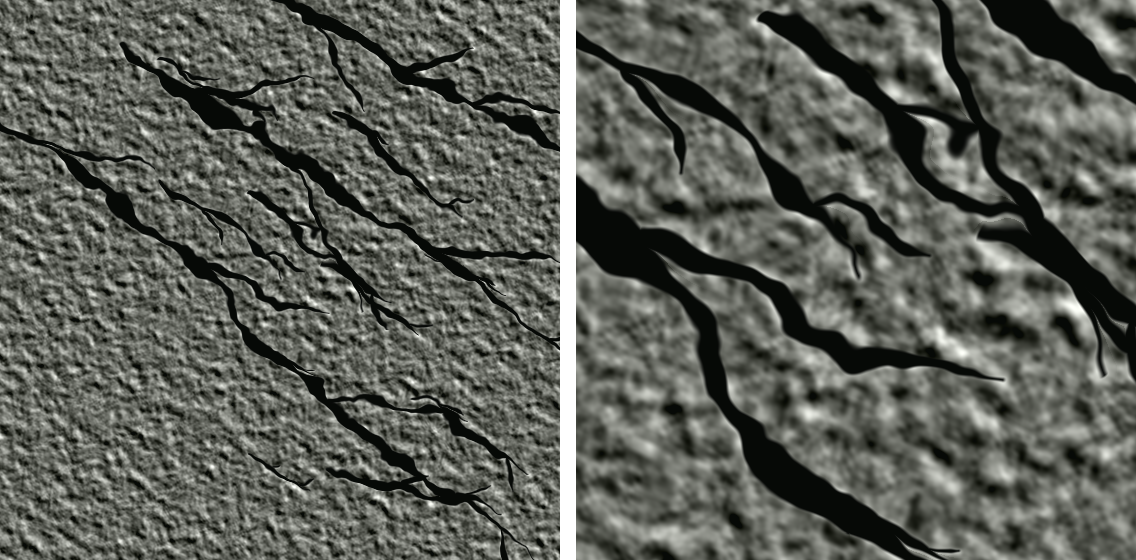
Left, the full canvas; right, a detail of the centre.
This texture is drawn by a WebGL 2 fragment shader. Its source:

```glsl
#version 300 es
precision highp float;
// Rough grey-green plaster, lit at a low angle and split by dark diagonal cracks.

#define BASE_TONE 0.392
#define GRAIN_CONTRAST 0.52
#define GRAIN_FREQ 66.0
#define GRAIN_SLOPE_STEP 0.0085
#define MAIN_WIDTH 0.0090
#define MINOR_WIDTH 0.0042
#define HAIRLINE 0.0011
#define RIM_SIZE 0.0030
#define RIM_LIGHT 0.26
#define MINOR_COUNT 10
#define GAP_COLOR vec3(0.025, 0.034, 0.025)

uniform vec2 u_resolution;
out vec4 fragColor;

float hash(vec2 cell) {
    vec3 h = fract(cell.xyx * 0.1031);
    h += dot(h, h.yzx + 33.33);
    return fract((h.x + h.y) * h.z);
}

float noise(vec2 p) {
    vec2 i = floor(p), f = fract(p);
    f = f * f * (3.0 - 2.0 * f);
    return mix(mix(hash(i), hash(i + vec2(1, 0)), f.x),
               mix(hash(i + vec2(0, 1)), hash(i + vec2(1, 1)), f.x), f.y);
}

vec2 wobble(vec2 p) {
    return vec2(noise(p + 40.0), noise(p + 91.7)) - 0.5;
}

vec2 heading(float angle) {
    return vec2(cos(angle), sin(angle));
}

// Plaster height; each octave is turned to hide the lattice.
float plasterHeight(vec2 p) {
    const mat2 turn = mat2(0.8, 0.6, -0.6, 0.8);
    vec2 q = p * GRAIN_FREQ + 120.0;
    float height = 0.0, amp = 1.0;
    for (int i = 0; i < 3; i++) {
        height += amp * noise(q);
        q = turn * q * 2.0 + 31.0;
        amp *= 0.6;
    }
    return height;
}

// One tapered strand: x = distance to its edge, y = side (-1 below, 1 above).
vec2 strand(vec2 p, vec2 start, float angle, float len, float width, float seed) {
    vec2 dir = heading(angle), d = p - start;
    vec2 q = vec2(dot(d, dir), dot(d, vec2(-dir.y, dir.x)));
    float s = clamp(q.x, 0.0, len), u = s / len;
    float taper = smoothstep(-0.15, 0.2, u) * (1.0 - smoothstep(0.75, 1.0, u));
    float swell = 0.2 + 1.6 * noise(vec2(s * 22.0 + 5.0, seed * 7.0 + 3.0));
    float halfWidth = HAIRLINE + width * taper * swell;
    return vec2(length(vec2(q.x - s, q.y)) - halfWidth, clamp(q.y / RIM_SIZE, -1.0, 1.0));
}

vec2 nearer(vec2 a, vec2 b) {
    return a.x < b.x ? a : b;
}

// A strand with side branches rooted along it.
vec2 fracture(vec2 p, vec2 start, float angle, float len, float width, int branches, float seed) {
    vec2 edge = strand(p, start, angle, len, width, seed);
    for (int j = 0; j < branches; j++) {
        float k = float(j), r = hash(vec2(seed, k + 11.0)), r2 = hash(vec2(k + 23.0, seed));
        float along = (k + 0.3 + 0.5 * r) / float(branches);
        float side = r2 < 0.65 ? 1.0 : -1.0;
        vec2 root = start + heading(angle) * len * along;
        edge = nearer(edge, strand(p, root, angle + side * (0.35 + 0.4 * r),
                                   len * (0.17 + 0.12 * r2), width * 0.5, seed + k + 50.0));
    }
    return edge;
}

vec2 cracks(vec2 p) {
    p += 0.05 * wobble(p * 6.0) + 0.028 * wobble(p * 17.0)
       + 0.011 * wobble(p * 41.0) + 0.004 * wobble(p * 97.0);
    vec2 edge = vec2(1.0, 0.0);
    // Long cracks, steeper toward the lower left
    for (int i = 0; i < 3; i++) {
        float f = float(i) / 2.0;
        vec2 start = mix(vec2(-0.03, 0.82), vec2(0.45, 1.03), f);
        edge = nearer(edge, fracture(p, start, mix(-0.70, -0.50, f), mix(1.3, 0.75, f),
                                     MAIN_WIDTH, 4, float(i) + 1.0));
    }
    // Short cracks, spread evenly by a low-discrepancy sequence
    for (int i = 0; i < MINOR_COUNT; i++) {
        float k = float(i), r = hash(vec2(k, 71.0)), r2 = hash(vec2(83.0, k));
        vec2 spot = fract(0.5 + k * vec2(0.7549, 0.5698));
        vec2 start = vec2(0.28, 0.12) + spot * vec2(0.6, 0.85);
        edge = nearer(edge, fracture(p, start, -0.52 + 0.5 * (r - 0.5), 0.12 + 0.2 * r2,
                                     MINOR_WIDTH * (0.5 + r2), 2, k + 10.0));
    }
    return edge;
}

void main() {
    vec2 p = gl_FragCoord.xy / u_resolution.y;
    float soft = max(1.0 / u_resolution.y, 0.0014);

    // Relief lit from the upper right, grain drawn out along the cracks
    vec2 axis = heading(-0.62);
    vec2 g = vec2(dot(p, axis) * 0.85, dot(p, vec2(-axis.y, axis.x)) * 1.05);
    g += 0.006 * wobble(p * 30.0);
    vec2 slopeStep = vec2(0.0, 0.5 * GRAIN_SLOPE_STEP);
    float slope = plasterHeight(g - slopeStep) - plasterHeight(g + slopeStep);
    float tone = BASE_TONE + GRAIN_CONTRAST * slope;

    // Bright lips, strongest on the lower side of each gap
    vec2 edge = cracks(p);
    tone += RIM_LIGHT * exp(-max(edge.x, 0.0) / RIM_SIZE) * (0.6 - 0.4 * edge.y);

    vec3 plaster = max(vec3(tone, tone + 0.01, tone - 0.02), GAP_COLOR);
    fragColor = vec4(mix(GAP_COLOR, plaster, smoothstep(-soft, soft, edge.x)), 1.0);
}
```
